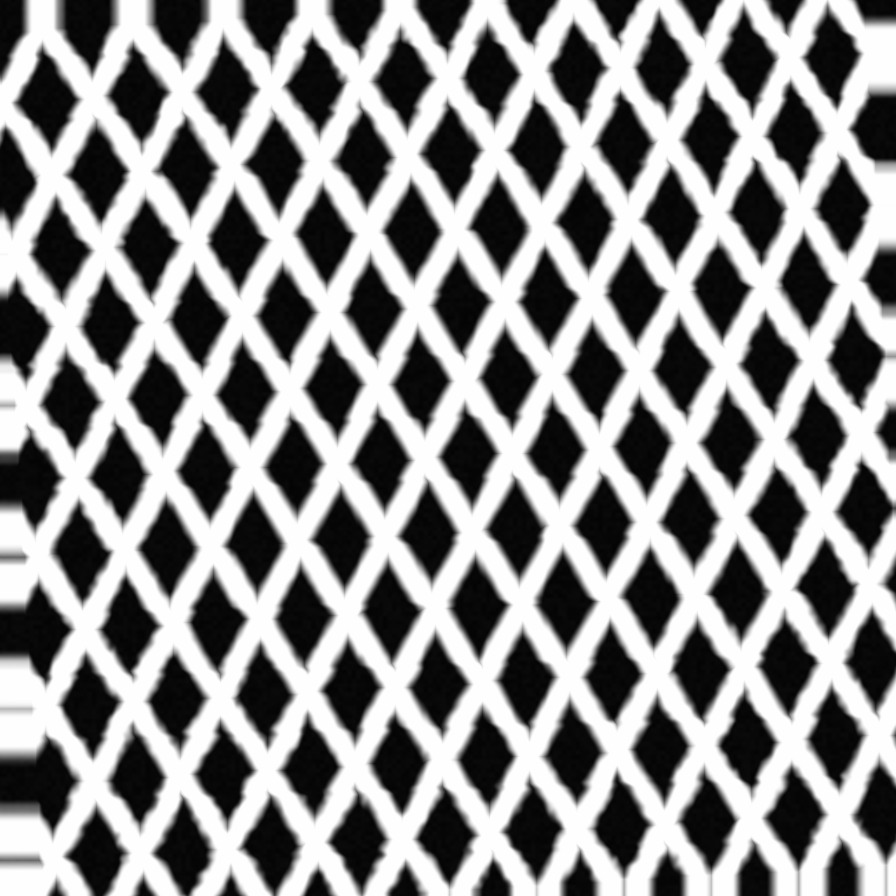
Give the GLSL for this pattern, as a Shadertoy shader.

```glsl
// A white diamond lattice over near-black holes, turned about three degrees.
// Two diagonal coordinates repeat with fract; the turn advances in small steps,
// the sheet smears past its borders, and noise roughens the outer edges.

float hash(vec2 cell) {
    vec3 h = fract(vec3(cell.xyx) * 0.1031);
    h += dot(h, h.yzx + 33.33);
    return fract((h.x + h.y) * h.z);
}

float valueNoise(vec2 p) {
    vec2 cell = floor(p);
    vec2 t = smoothstep(0.0, 1.0, fract(p));
    float low = mix(hash(cell), hash(cell + vec2(1.0, 0.0)), t.x);
    float high = mix(hash(cell + vec2(0.0, 1.0)), hash(cell + 1.0), t.x);
    return mix(low, high, t.y);
}

// Rounding with a short ramp between the steps
vec2 softRound(vec2 v) {
    return floor(v) + smoothstep(0.44, 0.56, fract(v));
}

// Turn whose displacement moves in steps, leaving small kinks in the lines
vec2 steppedTurn(vec2 p, float angle) {
    float c = cos(angle), s = sin(angle);
    vec2 turned = vec2(c * p.x + s * p.y, c * p.y - s * p.x);
    return p + softRound((turned - p) * 256.0) / 256.0;
}

// Signed distance to the nearest hole edge, negative inside a hole
float latticeDistance(vec2 p) {
    vec2 cells = p / vec2(0.0975, 0.1691);
    vec2 diagonals = vec2(cells.x + cells.y, cells.x - cells.y);
    vec2 fromCentre = abs(fract(diagonals + 0.5) - 0.5);
    return (max(fromCentre.x, fromCentre.y) - 0.345) / 11.84;
}

void mainImage(out vec4 fragColor, in vec2 fragCoord) {
    vec2 p = (fragCoord - 0.5 * iResolution.xy) / iResolution.y;

    // Turned sheet; clamping draws its border out into streaks
    vec2 sheet = steppedTurn(p, 0.0565);
    sheet = clamp(sheet, vec2(-0.480, -0.493), vec2(0.493, 0.492));

    // Slight sideways bend toward the upper corners
    vec2 bent = sheet;
    bent.x += 0.11 * sheet.x * sheet.x * max(sheet.y, 0.0);

    // Edges grow rougher away from the middle
    float roughness = mix(0.001, 0.004, smoothstep(0.12, 0.5, length(p)));
    float d = latticeDistance(bent - vec2(-0.0258, 0.0745));
    d += roughness * (valueNoise(sheet * 100.0) - 0.5);

    // Grainy dark holes and soft white bars
    float grain = valueNoise(p * 200.0 + 200.0);
    vec3 hole = vec3(0.015 + 0.025 * grain);
    vec3 bars = vec3(0.995);
    fragColor = vec4(mix(hole, bars, smoothstep(-0.0065, 0.0055, d)), 1.0);
}
```
